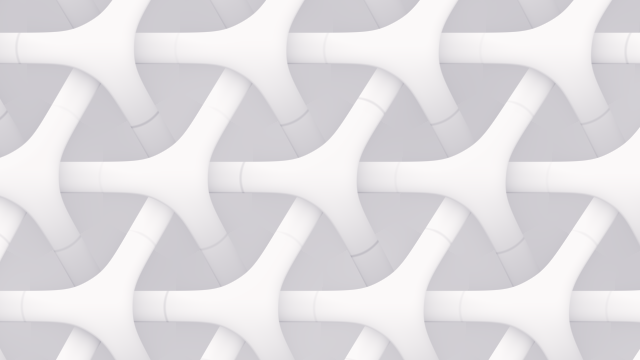
A Shadertoy shader for this pattern:

```glsl
// Woven lattice of smooth white three-armed struts over soft grey hollows.

const float SPACING = 0.414;              // node distance, in canvas heights
const float TAPER = 0.0266;               // spacing gained towards the top
const vec2 ORIGIN = vec2(0.287, 0.507);
const vec2 CELL = vec2(1.0, 1.73205);     // two staggered nodes per cell
const float ARM_RADIUS = 0.105;
const float ARM_LENGTH = 0.9;
const float FILLET = 0.07;
const float SEAM_AT = 0.55;
const float SEAM_WIDTH = 0.005;
const float SHADOW_REACH = 0.065;
const float HOLLOW_TONE = 0.33;
const vec3 DARK = vec3(0.74, 0.73, 0.76);
const vec3 LIGHT = vec3(0.985, 0.975, 0.975);
const vec2 LIGHT_DIR = vec2(-0.5, 0.86);

float hash(vec2 v) {
    return fract(sin(dot(v, vec2(127.1, 311.7))) * 4375.85);
}

// Arms point north-east, west and south-east.
vec2 armDir(int k) {
    float angle = radians(60.0 + 120.0 * float(k));
    return vec2(cos(angle), sin(angle));
}

// Signed distance to three capsules blended with wide fillets.
float tripod(vec2 q) {
    float sum = 0.0;
    for (int k = 0; k < 3; k++) {
        vec2 dir = armDir(k);
        float along = clamp(dot(q, dir), 0.0, ARM_LENGTH);
        sum += exp((ARM_RADIUS - length(q - along * dir)) / FILLET);
    }
    return -FILLET * log(sum);
}

// Faint joint across each arm, differing from node to node.
float seams(vec2 q, vec2 id, float px) {
    float dark = 0.0;
    for (int k = 0; k < 3; k++) {
        vec2 dir = armDir(k);
        float along = dot(q, dir);
        float across = dot(q, vec2(-dir.y, dir.x));
        float rnd = hash(id + 7.3 * float(k));
        float line = abs(along - SEAM_AT - 0.06 * (rnd - 0.5) + 2.0 * across * across);
        float strength = 0.06 + 0.22 * rnd * rnd + (k == 2 ? 0.12 : 0.0);
        float onArm = step(abs(across), 0.15) * step(0.3, along);
        dark += strength * onArm * (1.0 - smoothstep(0.0, SEAM_WIDTH + px, line));
    }
    return dark;
}

// Brightness of a strut surface, 0 = DARK, 1 = LIGHT.
float strutTone(vec2 q, float d, vec2 id, float px) {
    const float e = 0.004;
    vec2 slope = vec2(tripod(q + vec2(e, 0.0)) - d, tripod(q + vec2(0.0, e)) - d) / e;
    float round1 = clamp(1.0 + d / ARM_RADIUS, 0.0, 1.0);
    float curve = round1 * round1;
    float tone = 1.0 + 0.2 * dot(slope, LIGHT_DIR) * curve - 0.1 * curve * curve;
    // Arms recede into shade, most of all the south-east one.
    tone -= 0.48 * smoothstep(0.08, 0.75, dot(q, armDir(2)));
    tone -= 0.22 * smoothstep(0.25, 0.9, -q.x);
    tone -= 0.14 * (1.0 - smoothstep(-0.2, 0.08, q.y));
    // Thin dark underside.
    tone -= 0.35 * smoothstep(-0.014, 0.0, d) * max(-slope.y, 0.0);
    tone += 0.05 * (hash(id + 3.1) - 0.5);
    return tone - seams(q, id, px);
}

// Vector from the nearest lattice node.
vec2 nearestNode(vec2 p) {
    vec2 a = p - CELL * round(p / CELL);
    vec2 b = p - CELL * 0.5;
    b -= CELL * round(b / CELL);
    return dot(a, a) < dot(b, b) ? a : b;
}

float mottle(vec2 p) {
    float m = sin(2.1 * p.x + 1.3 * sin(1.7 * p.y)) + 0.6 * sin(3.7 * p.y - 2.3 * p.x + 1.0);
    return m + 0.4 * sin(7.1 * p.x + 2.0 * sin(4.3 * p.y + p.x));
}

float coverage(float d, float px) {
    return 1.0 - smoothstep(-0.5 * px, 0.5 * px, d);
}

void mainImage(out vec4 fragColor, in vec2 fragCoord) {
    vec2 uv = fragCoord / iResolution.y;
    vec2 p = uv - ORIGIN;
    p /= vec2(SPACING + TAPER * p.y, SPACING);
    p.x -= 0.5;
    float px = 1.5 / (iResolution.y * SPACING);

    vec2 q = nearestNode(p);
    vec2 node = p - q;
    float top = tripod(q);

    // Hollow behind the struts.
    float tone = HOLLOW_TONE + 0.035 * mottle(p) - 0.05 * uv.y;
    tone -= 0.07 * exp(-max(top, 0.0) / 0.05);

    // Arms arriving from three neighbours, tucked under the nearest node.
    float contact = exp(-max(top, 0.0) / SHADOW_REACH);
    for (int k = 0; k < 3; k++) {
        vec2 local = q + armDir(k);
        vec2 id = round((node - armDir(k)) * 2.0 / CELL);
        float d = tripod(local);
        float depth = k == 0 ? 0.65 : (k == 1 ? 0.3 : 0.12);
        depth *= 0.7 + 0.6 * hash(id + 5.7);
        float arm = strutTone(local, d, id, px) - depth * contact;
        tone = mix(tone, arm, coverage(d, px));
    }

    vec2 topId = round(node * 2.0 / CELL);
    tone = mix(tone, strutTone(q, top, topId, px), coverage(top, px));
    fragColor = vec4(mix(DARK, LIGHT, clamp(tone, -0.1, 1.0)), 1.0);
}
```
